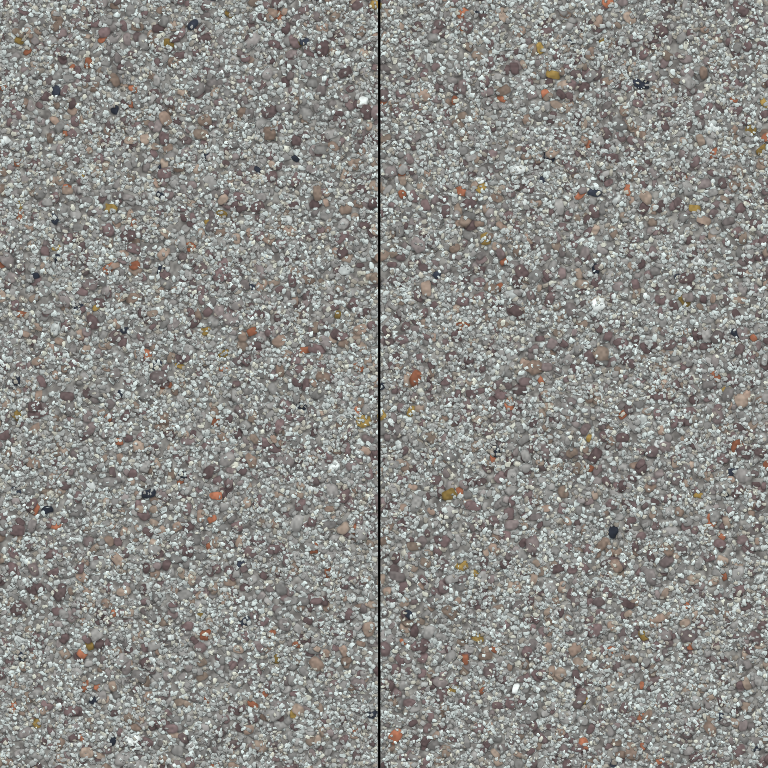
Write a three.js fragment shader that draws this texture.

```glsl
// Exposed-aggregate concrete: pale crumbs and small brown-grey pebbles, split by one dark vertical joint.
varying vec2 vUv;

// Sine-free hash: three random values per lattice point.
vec3 hash3(vec2 p) {
  vec3 h = fract(p.xyx * vec3(0.1031, 0.1030, 0.0973));
  h += dot(h, h.yxz + 33.33);
  return fract((h.xxy + h.yzz) * h.zyx);
}

float valueNoise(vec2 p) {
  vec2 i = floor(p);
  vec2 f = fract(p);
  f = f * f * (3.0 - 2.0 * f);
  float low = mix(hash3(i).x, hash3(i + vec2(1.0, 0.0)).x, f.x);
  float high = mix(hash3(i + vec2(0.0, 1.0)).x, hash3(i + 1.0).x, f.x);
  return mix(low, high, f.y);
}

// Mostly mauve, grey and tan, with rare rust, ochre, white and slate stones.
vec3 pebbleColour(vec3 rnd) {
  vec3 mauve = vec3(0.44, 0.38, 0.38);
  vec3 grey = vec3(0.57, 0.57, 0.56);
  vec3 tan_ = vec3(0.60, 0.53, 0.47);
  vec3 c = mix(mauve, grey, smoothstep(0.2, 0.75, rnd.y));
  c = mix(c, tan_, step(0.76, rnd.x) * 0.8);
  c = mix(c, vec3(0.62, 0.41, 0.32), step(0.945, rnd.x));
  c = mix(c, vec3(0.58, 0.49, 0.29), step(0.968, rnd.x));
  c = mix(c, vec3(0.84, 0.87, 0.86), step(0.976, rnd.x));
  c = mix(c, vec3(0.22, 0.24, 0.28), step(0.987, rnd.x));
  return c * mix(0.84, 1.14, rnd.z);
}

vec3 crumbColour(vec3 rnd) {
  vec3 c = mix(vec3(0.57, 0.57, 0.56), vec3(0.82, 0.87, 0.86), rnd.y);
  return c * mix(vec3(1.0), vec3(1.0, 0.96, 0.91), step(0.8, rnd.x));
}

// Paints one layer of irregular, top-lit grains over the colour so far.
void scatter(inout vec3 col, float count, float seed, float cover, bool pebbles) {
  vec2 p = vUv * count;
  vec2 cell = floor(p);
  float wobble = valueNoise(p * 3.3 + seed) - 0.5;
  float blur = count * 0.0010;

  for (int y = -1; y <= 1; y++) {
    for (int x = -1; x <= 1; x++) {
      vec2 id = cell + vec2(float(x), float(y)) + seed;
      vec3 place = hash3(id);
      vec3 form = hash3(id + 271.0);
      vec3 tint = hash3(id + 613.0);
      if (form.z > cover) continue;

      // Rotated ellipse, pulled towards a box for blunt corners.
      vec2 q = p + seed - id - place.xy;
      float angle = place.z * 3.14159;
      float ca = cos(angle);
      float sa = sin(angle);
      float radius = mix(0.32, 0.54, form.x);
      vec2 e = vec2(ca * q.x + sa * q.y, ca * q.y - sa * q.x) / radius;
      e *= vec2(0.9, mix(1.05, 1.65, form.y));
      float box = max(abs(e.x), abs(e.y)) * 1.12;
      float d = mix(length(e), box, 0.4) + wobble * (pebbles ? 0.35 : 0.75);

      // Contact shadow, deeper on the lower side.
      float below = smoothstep(0.3, -0.5, q.y / radius);
      col *= 1.0 - smoothstep(1.45, 0.9, d) * mix(0.06, 0.34, below);

      vec3 stone = pebbles ? pebbleColour(tint) : crumbColour(tint);
      float light = 1.0 + (pebbles ? 0.11 : 0.17) * clamp(q.y / radius, -1.0, 1.0);
      light -= 0.13 * smoothstep(0.6, 1.0, d);
      float mask = smoothstep(-blur, blur, (1.0 - d) * radius);
      col = mix(col, stone * light, mask);
    }
  }
}

void main() {
  // Sandy bed between the grains.
  float bed = valueNoise(vUv * 150.0);
  vec3 col = mix(vec3(0.40, 0.39, 0.38), vec3(0.63, 0.63, 0.61), bed);

  // Pebbles lie between coarse and fine crumbs; crumbs gather in clumps.
  float clump = smoothstep(0.2, 0.8, valueNoise(vUv * 34.0 + 9.0));
  scatter(col, 115.0, 17.0, 0.95, false);
  scatter(col, 66.0, 131.0, 0.90, true);
  scatter(col, 128.0, 307.0, mix(0.35, 0.85, clump), false);
  scatter(col, 52.0, 419.0, 0.17, true);
  scatter(col, 195.0, 523.0, mix(0.15, 0.60, clump), false);

  // Fine mineral grain.
  float grain = valueNoise(vUv * 290.0 + 40.0) - 0.5;
  col *= 1.0 + 0.24 * grain;

  // Dark joint just left of the centre.
  float joint = 1.0 - smoothstep(0.0007, 0.0023, abs(vUv.x - 0.4938));
  col = mix(col, vec3(0.02), joint);

  gl_FragColor = vec4(clamp(col, 0.0, 1.0), 1.0);
}
```
